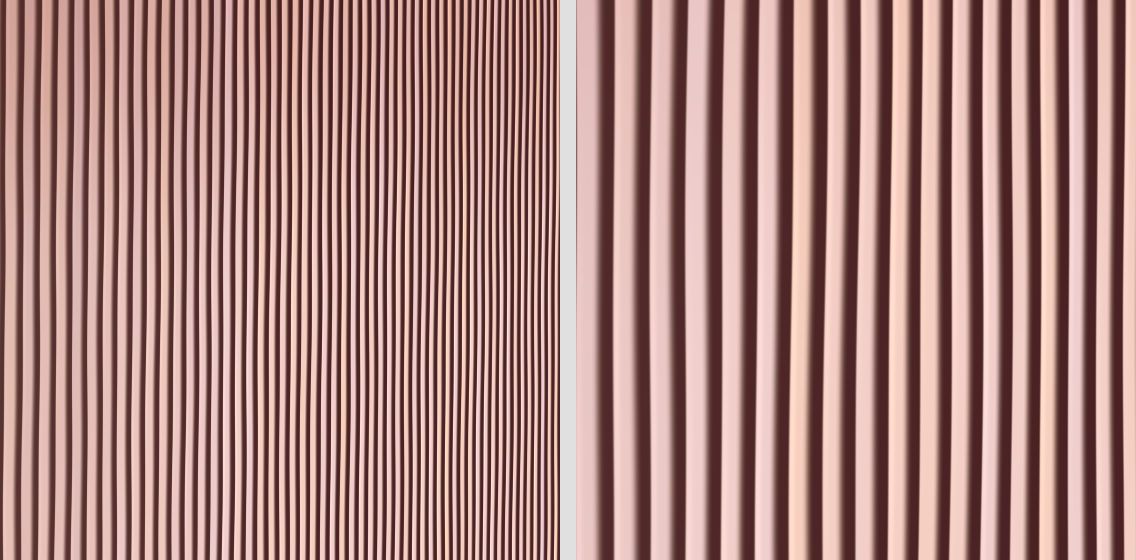
Left: the whole. Right: its middle third, enlarged.
Write a Shadertoy shader that draws this texture.

```glsl
// Rose-coloured vertical slats that narrow from left to right, with soft shadowed grooves.

// Slat count as a cubic in x: about 54 slats across the canvas
const vec3 SPACING = vec3(31.0, 15.0, 8.0);
const float PHASE = -0.2;        // position of the first groove
const float LEAN = 0.006;        // sideways drift from bottom to top
const float WOBBLE = 0.0007;     // hand-made waviness of the edges
const vec2 GROOVE = vec2(0.17, 0.32);   // dark share of a slat, left and right
const vec2 ROLLOFF = vec2(0.36, 0.40);  // shaded share of a slat, left and right
const float EDGE = 0.05;         // softness of the lit edge
const float TINT = 0.035;        // colour variation between slats

// Tones from the bottom of a groove to the lit face
const vec3 TONES[6] = vec3[6](
    vec3(0.29, 0.13, 0.14),
    vec3(0.38, 0.24, 0.22),
    vec3(0.52, 0.37, 0.35),
    vec3(0.68, 0.54, 0.51),
    vec3(0.85, 0.70, 0.67),
    vec3(0.95, 0.81, 0.78));
const vec3 TOP_TINT = vec3(0.95, 0.89, 0.88);

float hash(float n) {
    return fract(sin(n * 12.9898 + 4.1) * 4375.85);
}

vec3 toneRamp(float v) {
    float k = clamp(v, 0.0, 1.0) * 5.0;
    int i = int(min(k, 4.0));
    return mix(TONES[i], TONES[i + 1], k - float(i));
}

float slatPhase(float x) {
    return x * (SPACING.x + x * (SPACING.y + x * SPACING.z)) + PHASE;
}

float slatDensity(float x) {
    return SPACING.x + x * (2.0 * SPACING.y + 3.0 * x * SPACING.z);
}

void mainImage(out vec4 fragColor, in vec2 fragCoord) {
    vec2 uv = fragCoord / iResolution.xy;

    // Lean and gently bend the slats
    float bend = sin(uv.y * 9.0 + uv.x * 23.0) + 0.6 * sin(uv.y * 21.0 - uv.x * 41.0);
    float x = uv.x + LEAN * (1.0 - uv.y) + WOBBLE * bend;
    float phase = slatPhase(x);
    float slat = floor(phase);
    float t = phase - slat;
    float pixel = slatDensity(x) / iResolution.x;

    // Cross-section: groove, crisp lit edge, then a slow roll into shadow
    float groove = mix(GROOVE.x, GROOVE.y, uv.x) + 0.04 * (hash(slat) - 0.5);
    float rolloff = mix(ROLLOFF.x, ROLLOFF.y, uv.x);
    float softness = max(EDGE, 0.75 * pixel);
    float face = smoothstep(groove - softness, groove + softness, t)
               * (1.0 - smoothstep(1.0 - rolloff, 1.0, t));

    // Faces brighten toward the right and the bottom
    float peak = 0.82 + 0.18 * smoothstep(0.0, 0.6, uv.x) + 0.07 * (1.0 - uv.y);
    peak += 0.06 * (hash(slat + 31.0) - 0.5);
    float grooveTone = 0.12 * (1.0 - smoothstep(0.0, 0.7, uv.x));
    vec3 color = toneRamp(mix(grooveTone, peak, face));

    // Thin gleam along the lit edge, varying along each slat
    float fromEdge = (t - groove - 0.10) / 0.09;
    float gleam = exp(-fromEdge * fromEdge);
    float along = 0.5 + 0.5 * sin(uv.y * 7.0 + 6.283 * hash(slat + 7.0));
    color += 0.06 * gleam * face * along * (0.5 + uv.x);

    // Peach or mauve shift per slat, and a deeper rose at the top
    float hueShift = 2.0 * hash(slat + 53.0) - 1.0 + 0.4 * sin(uv.y * 5.0 + slat * 1.7);
    color += TINT * hueShift * face * vec3(0.5, 0.1, -1.0) * (0.4 + 0.8 * uv.x);
    color *= mix(vec3(1.0), TOP_TINT, smoothstep(0.45, 1.0, uv.y));

    fragColor = vec4(clamp(color, 0.0, 1.0), 1.0);
}
```
